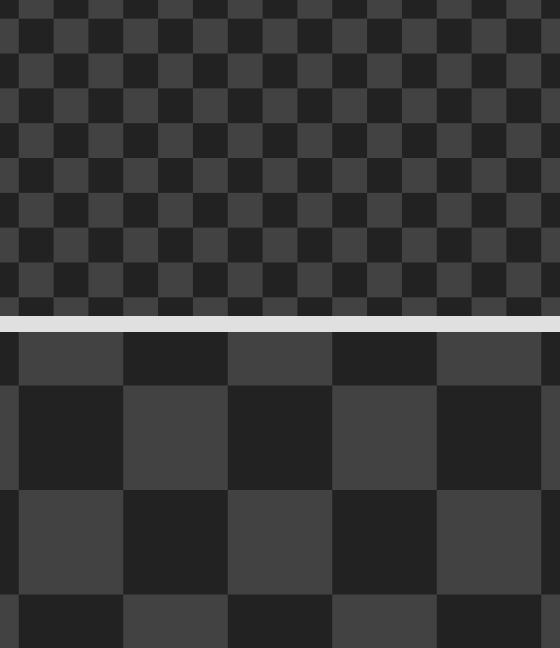
Top, the full canvas; bottom, a detail of the centre.
This pattern is drawn by a WebGL 2 fragment shader. Its source:

```glsl
#version 300 es
precision highp float;

uniform vec2 u_resolution;
out vec4 fragColor;

const float CELL_SIZE = 0.11023; // side of a square, in canvas heights
const vec3 DARK_GRAY = vec3(0.133);
const vec3 LIGHT_GRAY = vec3(0.259);

// Signed distance to the nearest cell edge, positive in even cells
vec2 edgeDistance(vec2 p) {
    return 0.5 - abs(2.0 * fract(0.5 * p + 0.25) - 1.0);
}

// Smooth checkerboard: 1 where the cell indices sum to an odd number
float checker(vec2 p, float pixel) {
    vec2 wave = clamp(2.0 * edgeDistance(p) / pixel, -1.0, 1.0);
    return 0.5 - 0.5 * wave.x * wave.y;
}

void main() {
    // Cell units from the canvas centre
    float cellPixels = CELL_SIZE * u_resolution.y;
    vec2 p = (gl_FragCoord.xy - 0.5 * u_resolution) / cellPixels;

    // A column is centred across, a row edge is centred down
    p.x += 0.5;

    float light = checker(p, 1.0 / cellPixels);
    fragColor = vec4(mix(DARK_GRAY, LIGHT_GRAY, light), 1.0);
}
```
